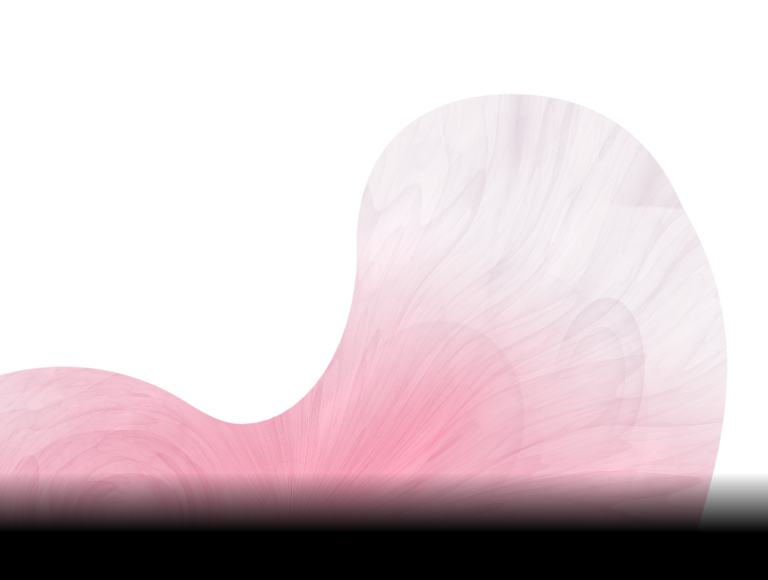
Write a WebGL 1 fragment shader that draws this background.

```glsl
precision highp float;
// A silky pink blob with fine folds on white, sinking into a black band at the bottom.
uniform vec2 u_resolution;

vec2 pen;            // current point of the outline
float edge = 1e3;    // squared distance to the outline
float side = -1.0;   // +1 inside, -1 outside

// Outline: straight and cubic strokes with an even-odd test
void lineTo(vec2 p, vec2 b) {
  vec2 e = b - pen, w = p - pen;
  vec2 r = w - e * clamp(dot(w, e) / dot(e, e), 0.0, 1.0);
  edge = min(edge, dot(r, r));
  if ((pen.y > p.y) != (b.y > p.y)) {
    if (w.x < e.x * w.y / e.y) side = -side;
  }
  pen = b;
}

void curveTo(vec2 p, vec2 b, vec2 c, vec2 d) {
  vec2 a = pen;
  for (int i = 1; i <= 14; i++) {
    float t = float(i) / 14.0;
    vec2 m = mix(b, c, t);
    lineTo(p, mix(mix(mix(a, b, t), m, t), mix(m, mix(c, d, t), t), t));
  }
}

float blobDistance(vec2 p) {
  pen = vec2(-0.021, 0.347);
  curveTo(p, vec2(0.086, 0.382), vec2(0.207, 0.375), vec2(0.311, 0.313));
  curveTo(p, vec2(0.345, 0.292), vec2(0.377, 0.269), vec2(0.418, 0.269));
  curveTo(p, vec2(0.527, 0.269), vec2(0.617, 0.404), vec2(0.615, 0.568));
  curveTo(p, vec2(0.610, 0.724), vec2(0.699, 0.838), vec2(0.881, 0.838));
  curveTo(p, vec2(1.019, 0.838), vec2(1.123, 0.775), vec2(1.178, 0.641));
  curveTo(p, vec2(1.235, 0.547), vec2(1.254, 0.447), vec2(1.254, 0.370));
  curveTo(p, vec2(1.254, 0.257), vec2(1.223, 0.154), vec2(1.199, 0.076));
  lineTo(p, vec2(1.1, -0.1));
  lineTo(p, vec2(-0.021, -0.1));
  lineTo(p, vec2(-0.021, 0.347));
  return side * sqrt(edge);
}

// Gradient noise
float corner(vec2 cell, vec2 offset) {
  float a = 6.2832 * fract(sin(dot(cell, vec2(127.1, 311.7))) * 43758.5);
  return dot(vec2(cos(a), sin(a)), offset);
}

float noise(vec2 q) {
  vec2 i = floor(q), f = q - i, k = vec2(1.0, 0.0);
  vec2 u = f * f * f * (f * (f * 6.0 - 15.0) + 10.0);
  return mix(mix(corner(i, f), corner(i + k, f - k), u.x),
             mix(corner(i + k.yx, f - k.yx), corner(i + 1.0, f - 1.0), u.x), u.y);
}

// A crease: crisp on one side, fading on the other
float fold(float d, float soft) {
  return smoothstep(0.0, 0.12 * soft, d) * exp(-max(d, 0.0) / soft);
}

// Layered creases along the contours of stretched noise
float silk(vec2 q) {
  float sum = 0.0, weight = 0.5;
  for (int i = 0; i < 4; i++) {
    sum += weight * fold(fract(2.2 * noise(q) + 0.37 * float(i)), 0.22);
    q = mat2(0.96, 0.28, -0.28, 0.96) * q * 1.7 + vec2(3.1, 7.3);
    weight *= 0.72;
  }
  return sum;
}

// Tilted elliptical coordinates: 1 on the rim
vec2 oval(vec2 p, vec2 centre, vec2 radii, float tilt) {
  vec2 d = p - centre;
  float c = cos(tilt), s = sin(tilt);
  return vec2(c * d.x + s * d.y, c * d.y - s * d.x) / radii;
}

float arch(vec2 p, vec2 centre, vec2 radii, float tilt) {
  vec2 o = oval(p, centre, radii, tilt);
  return fold(1.0 - length(o), 0.2) * smoothstep(-0.7, 0.5, o.y + 0.4 * o.x);
}

float glow(vec2 o) { return exp(-dot(o, o)); }

void main() {
  vec2 p = gl_FragCoord.xy / u_resolution.y;

  // Body colour: pale lilac above, pink below, hot along a diagonal
  float pink = 1.0 - smoothstep(0.2, 0.68, p.y + 0.45 * max(p.x - 0.69, 0.0));
  pink *= 1.0 - 0.5 * glow(oval(p, vec2(0.0, 0.3), vec2(0.14, 0.1), 0.0));
  vec3 body = mix(vec3(0.97, 0.95, 0.96), vec3(0.96, 0.73, 0.795), pink);
  float heat = glow(oval(p, vec2(0.68, 0.22), vec2(0.2, 0.07), 0.7))
             + 0.6 * glow(oval(p, vec2(0.45, 0.2), vec2(0.14, 0.1), 0.0));
  body = mix(body, vec3(0.98, 0.62, 0.71), 0.65 * min(heat, 1.0));

  // Strands fanning out from the lower middle, and a swirl on the left
  vec2 ray = p - vec2(0.5, 0.06);
  float bend = 0.12 * noise(p * 3.0);
  float fan = silk(vec2(9.0 * (atan(ray.y, ray.x) + bend), 1.6 * length(ray)));
  vec2 o = oval(p, vec2(0.2, 0.11), vec2(0.18, 0.16), 0.2);
  float swirl = silk(vec2(3.5 * length(o) + 2.0 * bend, 0.8 * o.x + 4.0));
  float veins = mix(swirl, fan, smoothstep(0.34, 0.46, p.x));
  veins += 0.3 * silk(p * vec2(3.0, 2.0) + 11.0);

  // Larger arches and folds
  veins += 0.7 * arch(p, vec2(1.03, 0.335), vec2(0.08, 0.155), -0.15);
  veins += 0.4 * arch(p, vec2(1.02, 0.32), vec2(0.055, 0.12), -0.2);
  veins += 0.35 * arch(p, vec2(0.75, 0.27), vec2(0.155, 0.18), -0.2);
  veins += 0.5 * arch(p, vec2(0.19, 0.13), vec2(0.18, 0.13), 0.0);
  veins += 0.5 * arch(p, vec2(0.22, 0.1), vec2(0.1, 0.085), 0.2);
  veins += 0.5 * glow(oval(p, vec2(0.9, 0.79), vec2(0.025, 0.075), -0.25));
  veins += 0.5 * glow(oval(p, vec2(0.855, 0.53), vec2(0.06, 0.014), 0.55));
  veins += 0.7 * fold(p.y - 0.64 + 0.05 * (p.x - 1.1), 0.07) * smoothstep(1.0, 1.14, p.x);
  body -= veins * mix(vec3(0.055, 0.075, 0.06), vec3(0.045, 0.11, 0.09), pink);
  body += 0.03 * smoothstep(0.1, 0.5, noise(vec2(p.x - p.y, p.x + p.y) * vec2(9.0, 2.0)));

  // Blob on white, then the fade to black
  float pixel = 1.0 / u_resolution.y;
  vec3 colour = mix(vec3(1.0), body, smoothstep(-pixel, pixel, blobDistance(p)));
  colour *= clamp((p.y - 0.081) / 0.104, 0.0, 1.0);
  gl_FragColor = vec4(clamp(colour, 0.0, 1.0), 1.0);
}
```
